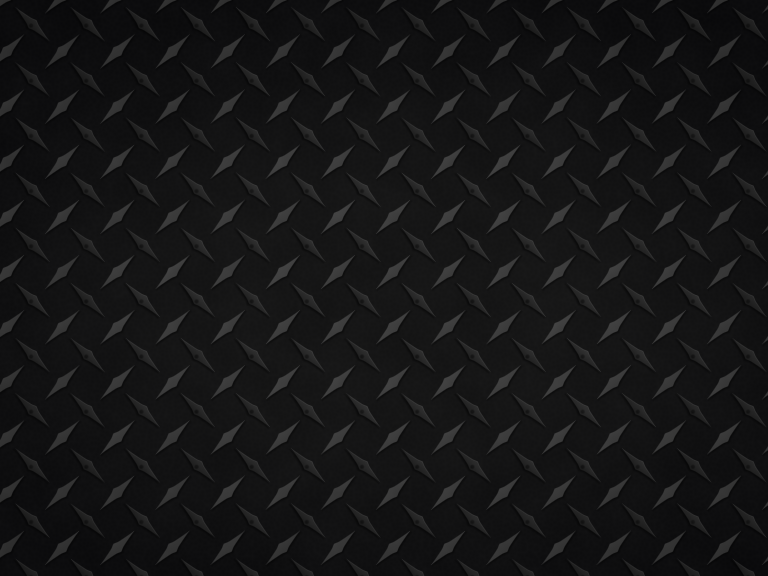
A Shadertoy shader for this texture:

```glsl
vec2 hash2(vec2 p) {
    return fract(sin(vec2(dot(p, vec2(127.1, 311.7)), dot(p, vec2(269.5, 183.3)))) * 4375.85);
}

// Distance to the nearest scattered point
float cellular(vec2 p) {
    float nearest = 1.0;
    for (int y = -1; y <= 1; y++)
        for (int x = -1; x <= 1; x++) {
            vec2 cell = floor(p) + vec2(x, y);
            nearest = min(nearest, length(cell + hash2(cell) - p));
        }
    return nearest;
}

// Slow smudges from layered sines
float smudges(vec2 p) {
    float sum = 0.0, amplitude = 0.5;
    for (int i = 0; i < 4; i++) {
        sum += amplitude * sin(p.x + 1.7 * sin(p.y * 0.8)) * sin(p.y + 1.3 * sin(p.x * 0.7));
        p = mat2(1.5, 1.1, -1.1, 1.5) * p + 2.3;
        amplitude *= 0.55;
    }
    return sum;
}

// Pointed lozenge along x with a swollen middle
float stud(vec2 p) {
    float taper = max(1.0 - abs(p.x) / 0.43, 0.0);
    float halfWidth = 0.082 * pow(taper, 1.1) + 0.018 * exp(-pow(p.x / 0.06, 2.0));
    return max(abs(p.y) - halfWidth, abs(p.x) - 0.43);
}

float coverage(float d, float soft) {
    return 1.0 - smoothstep(-soft, soft, d);
}

void mainImage(out vec4 fragColor, in vec2 fragCoord) {
    vec2 uv = fragCoord / iResolution.xy;
    vec2 plate = fragCoord / iResolution.y / 0.09575;
    float soft = 0.8 / (iResolution.y * 0.09575);

    // Worn sheet, darker and bluer towards the border
    float glow = 1.0 - smoothstep(0.15, 0.72, length((uv - vec2(0.52, 0.47)) * vec2(0.9, 1.05)));
    vec3 color = mix(vec3(0.043, 0.043, 0.049), vec3(0.086, 0.086, 0.087), glow);
    color += 0.009 * smudges(plate * 2.2) + 0.012 * (cellular(plate * 14.0) - 0.45);

    // Two interleaved sets of studs: 0 leans left, 1 leans right
    for (int i = 0; i < 2; i++) {
        bool rising = i == 1;
        vec2 grid = plate - (rising ? vec2(0.128, 0.512) : vec2(0.59, 0.005)) + 0.5;
        vec2 p = fract(grid) - 0.5;
        vec2 q = 0.7071 * (rising ? vec2(p.x + p.y, p.y - p.x) : vec2(p.x - p.y, p.x + p.y));
        float d = stud(q);

        // Soft shadow below each stud
        vec2 shift = rising ? vec2(0.0, 0.03) : vec2(0.01, 0.035);
        color *= 1.0 - 0.5 * coverage(stud(q + shift), 0.035);

        float tone = rising ? 0.235 : 0.15;
        tone += 0.014 * (hash2(floor(grid)).x - 0.5) + 0.012 * smudges(plate * 5.0);
        tone += (rising ? 0.12 : 0.35) * q.y;
        // Lit rim and the small dent in the left-leaning studs
        if (!rising) {
            tone += 0.06 * smoothstep(-0.025, 0.0, d) * step(0.0, q.y);
            tone -= 0.055 * coverage(length(q + vec2(0.0, 0.035)) - 0.035, 0.02);
        }
        tone *= mix(0.78, 1.05, glow);
        color = mix(color, vec3(tone), coverage(d, soft));
    }
    fragColor = vec4(color, 1.0);
}
```
